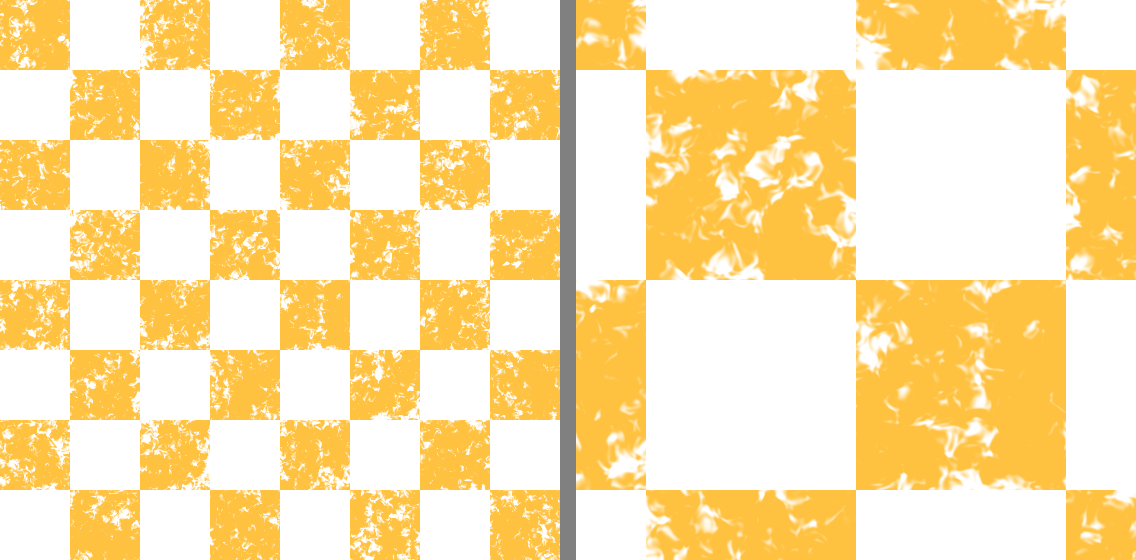
Left: the whole. Right: its middle third, enlarged.
Write a Shadertoy shader that draws this pattern.

```glsl
const float CELLS = 8.0;
const vec3 PAPER = vec3(1.0);
const vec3 AMBER = vec3(1.0, 0.76, 0.25);

// Integer hash of a lattice point, 0 to 1
float hash(ivec2 p, int seed) {
    uint h = uint(p.x) * 374761393u + uint(p.y) * 668265263u + uint(seed) * 974634777u;
    h = (h ^ (h >> 13)) * 1274126177u;
    h = (h ^ (h >> 16)) * 2246822519u;
    return float((h ^ (h >> 15)) & 65535u) / 65535.0;
}

// Slope contribution of one lattice corner, wrapped to the period
float corner(ivec2 lattice, vec2 offset, int period, int seed) {
    ivec2 wrapped = ((lattice % period) + period) % period;
    float angle = 6.28318 * hash(wrapped, seed);
    return dot(vec2(cos(angle), sin(angle)), offset);
}

// Gradient noise that tiles over the unit square
float gradientNoise(vec2 uv, int period, int seed) {
    vec2 p = uv * float(period);
    ivec2 i = ivec2(floor(p));
    vec2 f = fract(p);
    vec2 u = f * f * f * (f * (f * 6.0 - 15.0) + 10.0);
    float low = mix(corner(i, f, period, seed),
                    corner(i + ivec2(1, 0), f - vec2(1, 0), period, seed), u.x);
    float high = mix(corner(i + ivec2(0, 1), f - vec2(0, 1), period, seed),
                     corner(i + ivec2(1, 1), f - vec2(1, 1), period, seed), u.x);
    return mix(low, high, u.y);
}

float fbm(vec2 uv, int period, int octaves, float gain, int seed) {
    float sum = 0.0;
    float weight = 1.0;
    for (int i = 0; i < octaves; i++) {
        sum += weight * gradientNoise(uv, period, seed + i);
        weight *= gain;
        period *= 2;
    }
    return sum;
}

// Signed distance per axis to the cell borders, positive in odd cells
vec2 borderDistance(vec2 grid) {
    return 0.5 - 2.0 * abs(fract(grid * 0.5 - 0.25) - 0.5);
}

// Fraction of ink rubbed away
float wearAmount(vec2 uv, ivec2 cell, float edge) {
    vec2 warp = vec2(gradientNoise(uv, 72, 21), gradientNoise(uv, 72, 22));
    float flecks = fbm(uv + 0.007 * warp, 60, 3, 0.8, 1);
    float patches = fbm(uv, 17, 2, 0.6, 11);
    float rim = 0.22 * (1.0 - smoothstep(0.0, 0.16, edge));
    float cellBias = 0.24 * (hash(cell, 31) - 0.5);
    float wear = flecks + 0.85 * patches + rim + cellBias;
    return smoothstep(0.13, 0.82, wear);
}

void mainImage(out vec4 fragColor, in vec2 fragCoord) {
    vec2 uv = fragCoord / iResolution.xy;
    vec2 grid = uv * CELLS;
    vec2 border = borderDistance(grid);

    // Antialiased checker: ink where exactly one axis is odd
    vec2 odd = clamp(0.5 + border * iResolution.xy / CELLS, 0.0, 1.0);
    float checker = mix(odd.x, 1.0 - odd.x, odd.y);

    // Worn ink over paper
    float edge = min(abs(border.x), abs(border.y));
    float wear = wearAmount(uv, ivec2(floor(grid)), edge);
    fragColor = vec4(mix(PAPER, AMBER, checker * (1.0 - wear)), 1.0);
}
```
